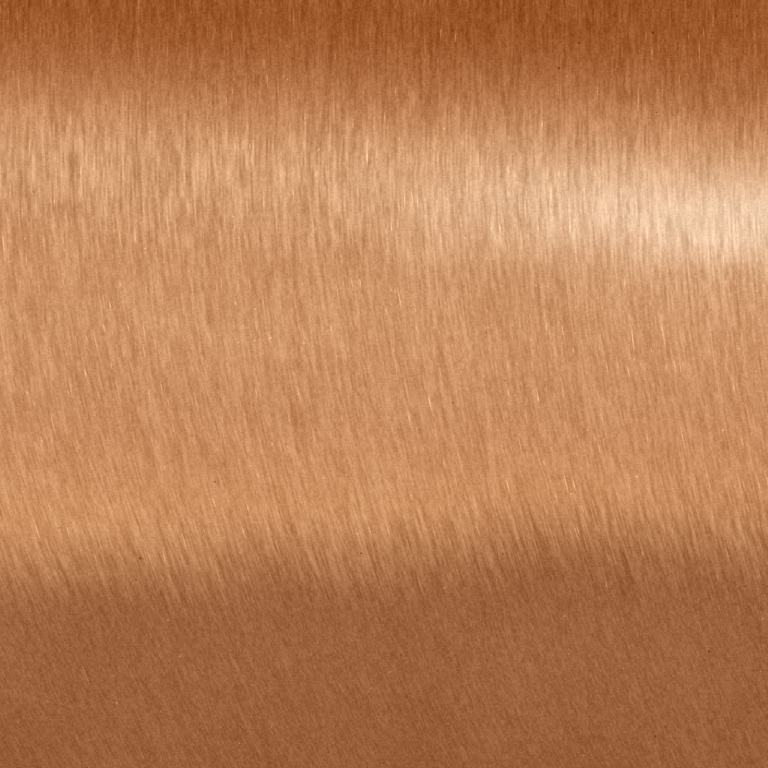
Write a three.js fragment shader that draws this texture.

```glsl
// Brushed copper sheet with soft horizontal reflections and curved fine grain.
varying vec2 vUv;

const vec3 RUST = vec3(0.60, 0.33, 0.155);
const vec3 COPPER = vec3(0.785, 0.55, 0.378);
const vec3 AMBER = vec3(0.80, 0.565, 0.38);
const vec3 SHADOW = vec3(0.605, 0.382, 0.237);
const vec3 UMBER = vec3(0.585, 0.362, 0.217);
const vec3 SHEEN = vec3(0.865, 0.665, 0.495);
const vec3 GLARE = vec3(0.96, 0.83, 0.71);

float hash(vec2 p) {
  vec3 q = fract(vec3(p.xyx) * 0.1031);
  q += dot(q, q.yzx + 33.33);
  return fract((q.x + q.y) * q.z);
}

float noise(vec2 p) {
  vec2 i = floor(p);
  vec2 f = fract(p);
  f = f * f * (3.0 - 2.0 * f);
  float low = mix(hash(i), hash(i + vec2(1.0, 0.0)), f.x);
  float high = mix(hash(i + vec2(0.0, 1.0)), hash(i + vec2(1.0)), f.x);
  return mix(low, high, f.y);
}

float bell(float x, float center, float width) {
  float d = (x - center) / width;
  return exp(-d * d);
}

// Straightens the brushing, which leans more and more towards the bottom.
vec2 unbend(vec2 p) {
  float t = max(0.8 - p.y, 0.0);
  return vec2(p.x - mix(0.36, 0.27, p.x) * t * t, p.y);
}

// Signed streak noise built from three widths of short brush line.
float brushing(vec2 g) {
  float fine = noise(g * vec2(400.0, 48.0)) - 0.5;
  float medium = noise(g * vec2(230.0, 22.0) + 41.0) - 0.5;
  float broad = noise(g * vec2(95.0, 11.0) + 87.0) - 0.5;
  return fine * 0.95 + medium * 0.65 + broad * 0.25;
}

// One thin tapering line of random strength in some cells of a stretched grid.
float scratches(vec2 g, vec2 cells, float chance, float seed) {
  vec2 q = g * cells;
  vec2 id = floor(q) + seed;
  vec2 d = fract(q) - vec2(0.3 + 0.4 * hash(id), 0.5);
  d.x += d.y * (hash(id + 7.3) - 0.5) * 0.4;
  float reach = mix(0.12, 0.48, hash(id + 13.7));
  float line = 1.0 - smoothstep(0.0002, 0.0016, abs(d.x) / cells.x);
  float taper = 1.0 - smoothstep(0.0, reach, abs(d.y));
  float strength = mix(0.25, 1.0, pow(hash(id + 29.9), 3.0));
  return line * taper * strength * step(hash(id + 23.1), chance);
}

// Sparse round dots.
float specks(vec2 p, float cells, float chance, float seed) {
  vec2 q = p * cells;
  vec2 id = floor(q) + seed;
  vec2 center = 0.25 + 0.5 * vec2(hash(id), hash(id + 5.9));
  float dist = length(fract(q) - center) / cells;
  float radius = mix(0.0012, 0.0026, hash(id + 11.3));
  return (1.0 - smoothstep(radius * 0.3, radius, dist)) * step(hash(id + 19.7), chance);
}

// Smooth reflection bands from top to bottom of the sheet.
vec3 reflection(float x, float y) {
  float topEdge = y + 0.035 * x;
  float lowEdge = y - 0.045 * x;
  vec3 color = mix(SHADOW, AMBER, smoothstep(0.19, 0.335, lowEdge));
  color = mix(UMBER, color, smoothstep(-0.05, 0.17, y));
  color = mix(color, COPPER, smoothstep(0.34, 0.46, y));
  color = mix(color, RUST, smoothstep(0.80, 1.01, topEdge));
  float crest = 0.775 - 0.055 * x;
  color = mix(color, SHEEN, bell(y, crest, 0.085) * mix(0.55, 0.95, x));
  color = mix(color, SHEEN, bell(y, 0.58, 0.09) * 0.25);
  float glare = bell(y, crest - 0.005, 0.06) * smoothstep(0.35, 1.05, x);
  return mix(color, GLARE, glare * 0.8);
}

void main() {
  vec2 p = vUv;
  vec2 grain = unbend(p);
  float streak = brushing(grain);
  float cloud = noise(p * vec2(9.0, 7.0)) - 0.5;

  // Brush lines make the edges of the reflections ragged.
  vec3 color = reflection(p.x, p.y + streak * 0.02 + cloud * 0.02);

  // Relief is strongest in the upper highlight and fades in the shadow.
  float relief = mix(0.03, 0.085, smoothstep(0.16, 0.34, p.y));
  relief += 0.075 * bell(p.y, 0.80, 0.09);
  float flecks = noise(grain * vec2(500.0, 150.0) + 63.0) - 0.5;
  float grit = hash(floor(p * 512.0)) - 0.5 + noise(p * 300.0 + 17.0) - 0.5;
  float shade = streak * relief + flecks * 0.05 + grit * 0.043 + cloud * 0.022;
  color += shade * vec3(0.92, 1.0, 0.98);

  // Layers of faint pale scratches follow the brushing.
  float marks = 0.0;
  for (int i = 0; i < 4; i++) {
    float layer = float(i);
    vec2 cells = vec2(90.0 - 14.0 * layer, 34.0 - 6.0 * layer);
    marks += scratches(grain + layer * 0.137, cells, 0.12, layer * 31.0);
  }
  float lit = mix(0.06, 0.15, smoothstep(0.12, 0.32, p.y));
  color += marks * lit * vec3(1.0, 0.95, 0.8);

  // Dust and a few shallow pits.
  color += specks(p, 44.0, 0.05, 3.0) * vec3(0.11, 0.09, 0.07);
  color -= specks(p, 31.0, 0.02, 61.0) * vec3(0.15, 0.14, 0.11);

  gl_FragColor = vec4(clamp(color, 0.0, 1.0), 1.0);
}
```
